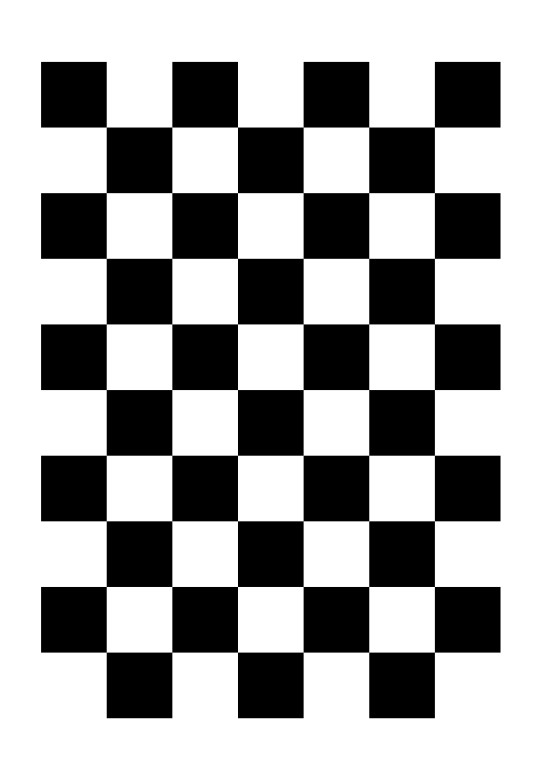
This pattern is drawn by a WebGL 1 fragment shader. Its source:

```glsl
precision highp float;

uniform vec2 u_resolution;

// Signed distance to the nearest grid line: positive in even cells, negative in odd
vec2 alternatingCells(vec2 p) {
  return abs(mod(p - 0.5, 2.0) - 1.0) - 0.5;
}

void main() {
  vec2 boardSize = vec2(7.0, 10.0);
  float cellSize = 0.08546;

  // Board coordinates in cells, from its lower left corner
  vec2 cell = (gl_FragCoord.xy / u_resolution.y - vec2(0.0535, 0.0648)) / cellSize;
  float pixel = 1.0 / (cellSize * u_resolution.y);

  // Checkerboard, held constant past the centers of the outermost cells
  vec2 inner = clamp(cell, vec2(0.5), boardSize - 0.5);
  vec2 parity = clamp(alternatingCells(inner) * 2.0 / pixel, -1.0, 1.0);
  float checker = 0.5 - 0.5 * parity.x * parity.y;

  // Outer edge of the board
  vec2 edge = min(cell, boardSize - cell);
  vec2 coverage = clamp(edge / pixel + 0.5, 0.0, 1.0);

  float ink = checker * coverage.x * coverage.y;
  gl_FragColor = vec4(vec3(1.0 - ink), 1.0);
}
```
